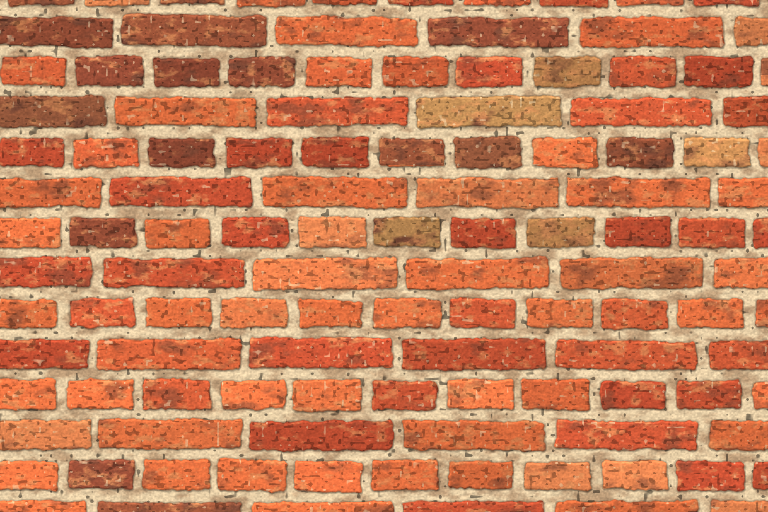
Reproduce this texture procedurally as a Shadertoy shader.

```glsl
// Weathered brick wall: long courses alternate with courses of half-length bricks.
// Each brick is a rounded box with noisy edges; hashes vary its size and colour,
// and layered noise adds grain, stains, pits and relief lit from above.

const float COURSE = 0.0789;       // height of one course, in canvas heights
const float LONG_PITCH = 0.2975;   // spacing of the long bricks
const vec2 JOINT = vec2(0.0100, 0.0109); // half widths of the mortar joints

const vec3 RED = vec3(0.76, 0.31, 0.20);
const vec3 ORANGE = vec3(0.91, 0.45, 0.26);
const vec3 APRICOT = vec3(0.87, 0.57, 0.36);
const vec3 BROWN = vec3(0.47, 0.28, 0.21);
const vec3 OCHRE = vec3(0.78, 0.60, 0.36);
const vec3 MORTAR = vec3(0.92, 0.82, 0.66);
const vec3 MORTAR_DARK = vec3(0.74, 0.61, 0.47);

float hash(vec2 p) {
    vec3 q = fract(p.xyx * 0.1031);
    q += dot(q, q.yzx + 33.33);
    return fract((q.x + q.y) * q.z);
}

float noise(vec2 p) {
    vec2 i = floor(p), f = fract(p);
    f = f * f * (3.0 - 2.0 * f);
    return mix(mix(hash(i), hash(i + vec2(1, 0)), f.x),
               mix(hash(i + vec2(0, 1)), hash(i + vec2(1, 1)), f.x), f.y);
}

float fbm(vec2 p) {
    float sum = 0.0, amp = 0.533;
    for (int i = 0; i < 4; i++) {
        sum += amp * noise(p);
        p = mat2(1.6, 1.2, -1.2, 1.6) * p + 17.3;
        amp *= 0.5;
    }
    return sum;
}

float roundBox(vec2 p, vec2 halfSize, float radius) {
    vec2 q = abs(p) - halfSize + radius;
    return length(max(q, 0.0)) + min(max(q.x, q.y), 0.0) - radius;
}

// Signed distance to the brick around p; id receives its column and course
float brickDistance(vec2 p, out vec2 id) {
    // Ragged edges and gently wavy courses
    vec2 coarse = vec2(noise(p * 34.0), noise(p * 34.0 + 71.0)) - 0.5;
    vec2 fine = vec2(noise(p * 130.0 + 9.0), noise(p * 130.0 + 43.0)) - 0.5;
    p += coarse * 0.0055 + fine * 0.0035;
    p.y += (noise(p * vec2(3.0, 9.0)) - 0.5) * 0.004;

    float v = (p.y + 0.007) / COURSE + 0.5;
    float row = floor(v);
    float isShort = mod(row, 2.0);
    float pitch = LONG_PITCH * (1.0 - 0.5 * isShort);

    // Upper courses slide sideways a little
    float level = row * COURSE;
    float phase = mix(0.63, 0.82, isShort) + 0.2 * level * level * level;
    phase += (hash(vec2(row, 5.0)) - 0.5) * 0.04;
    float u = p.x / pitch - phase;
    id = vec2(floor(u), row);

    vec2 local = (vec2(fract(u), fract(v)) - 0.5) * vec2(pitch, COURSE);
    vec2 vary = vec2(hash(id + 2.0), hash(id + 8.0)) - 0.5;
    local += vary * vec2(0.007, 0.003);
    local.y += local.x * (hash(id + 14.0) - 0.5) * 0.03;
    vec2 halfSize = 0.5 * vec2(pitch, COURSE) - JOINT;
    halfSize += (hash(id + 21.0) - 0.5) * vec2(0.004, 0.003);
    return roundBox(local, halfSize, 0.006);
}

// Surface height: bricks stand proud of the mortar and both are rough
float relief(vec2 p) {
    vec2 id;
    float d = brickDistance(p, id);
    return smoothstep(0.003, -0.005, d) + 0.75 * fbm(p * vec2(85.0, 120.0));
}

vec3 brickColor(vec2 p, vec2 id) {
    float tone = hash(id + 31.0);
    vec3 color = mix(RED, ORANGE, smoothstep(0.1, 0.65, tone));
    color = mix(color, APRICOT, 0.6 * smoothstep(0.82, 1.0, tone));

    // Burnt bricks gather towards the top, pale ochre ones are rare
    float burnt = step(hash(id + 47.0), mix(0.05, 0.38, p.y * p.y));
    color = mix(color, BROWN, burnt * 0.65);
    color = mix(color, OCHRE, step(0.95, hash(id + 59.0)) * 0.8);

    // Stains, pale abrasion and fine grain
    vec2 shift = id * 3.7;
    float stain = fbm(p * vec2(22.0, 38.0) + shift);
    float worn = fbm(p * vec2(42.0, 75.0) + shift + 90.0);
    color = mix(color, BROWN, smoothstep(0.53, 0.78, stain) * (0.55 + 0.4 * burnt));
    color = mix(color, APRICOT, smoothstep(0.54, 0.78, worn) * 0.65);
    float pits = smoothstep(0.70, 0.86, noise(p * vec2(130.0, 190.0) + shift));
    color *= 1.0 - 0.28 * pits;
    float lime = smoothstep(0.84, 0.95, noise(p * 115.0 + 37.0));
    color = mix(color, MORTAR, lime * 0.5);
    return color * (0.90 + 0.20 * hash(id + 83.0));
}

vec3 mortarColor(vec2 p) {
    float dirt = smoothstep(0.40, 0.76, fbm(p * vec2(28.0, 48.0) + 12.0));
    vec3 color = mix(MORTAR, MORTAR_DARK, dirt);
    float holes = smoothstep(0.82, 0.94, noise(p * 100.0 + 55.0));
    return color * (1.0 - 0.45 * holes);
}

void mainImage(out vec4 fragColor, in vec2 fragCoord) {
    vec2 p = fragCoord / iResolution.y;
    float pixel = 1.0 / iResolution.y;
    vec2 id;
    float d = brickDistance(p, id);
    float brick = smoothstep(0.75 * pixel, -0.75 * pixel, d);
    vec3 color = mix(mortarColor(p), brickColor(p, id), brick);

    // Light from the upper left, with a dark crease around each brick
    float slope = relief(p) - relief(p + vec2(-0.0012, 0.0026));
    color *= 1.0 + clamp(slope * 0.38, -0.38, 0.22);
    color *= 1.0 - 0.22 * smoothstep(0.0035, 0.0, abs(d - 0.0005));
    color *= 0.92 + 0.16 * noise(p * 300.0);

    fragColor = vec4(clamp(color, 0.0, 1.0), 1.0);
}
```
